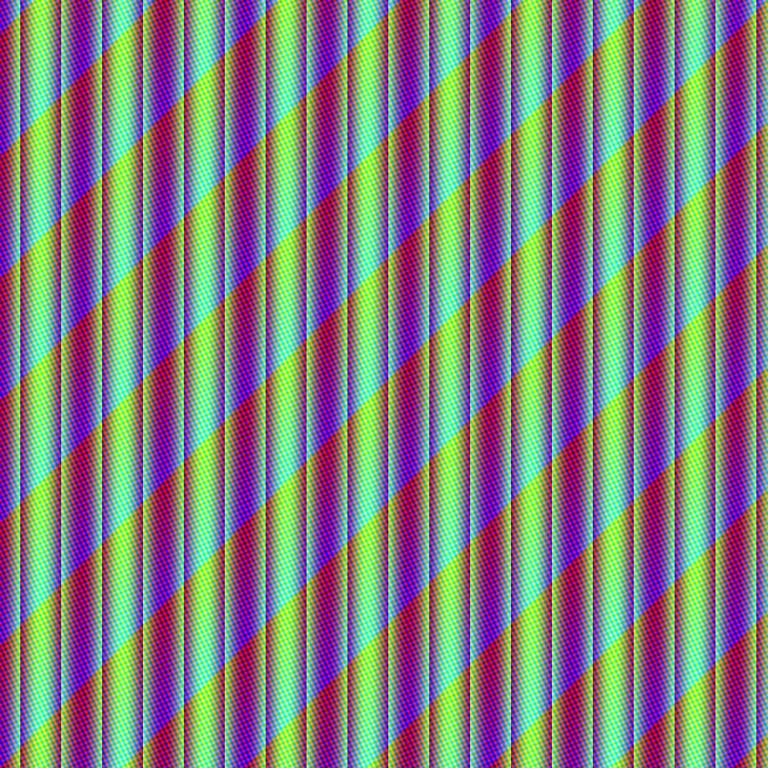
This pattern is drawn by a Shadertoy shader. Its source:

```glsl
// Iridescent fluted columns crossed by diagonal colour bands and a fine twill weave.

const float TAU = 6.2831853;
const float COLUMN_PAIRS = 9.39;            // green + violet pairs across
const float COLUMN_START = 0.0264;          // left seam of the first green column
const float BAND_COUNT = TAU;               // diagonal bands per canvas width
const vec2 WARP_FREQ = vec2(150.0, 75.0);   // steep threads
const vec2 WEFT_FREQ = vec2(-60.0, 150.0);  // shallow threads

// Wrapped sine: swells 0-1-0 on one column, dips 1-0-1 on the next.
float columnProfile(float x, float pairs, float start, float px) {
    float wave = sin(TAU * pairs * (x - start));
    float blur = 0.7 * TAU * pairs * px;
    return clamp(wave + 1.0 - smoothstep(-blur, blur, wave), 0.0, 1.0);
}

// Rising ramp whose reset is softened over about one pixel.
float sawtooth(float phase, float phasePerPixel) {
    float ramp = fract(phase);
    return ramp * (1.0 - smoothstep(1.0 - phasePerPixel, 1.0, ramp));
}

// Sine threads that fade out when they are too fine to resolve.
float threads(vec2 uv, vec2 freq, float px) {
    float finest = max(abs(freq.x), abs(freq.y)) * px;
    float visible = 1.0 - smoothstep(0.35, 0.6, finest);
    return visible * sin(TAU * dot(uv, freq));
}

void mainImage(out vec4 fragColor, in vec2 fragCoord) {
    vec2 uv = fragCoord / iResolution.xy;
    float px = 1.0 / min(iResolution.x, iResolution.y);

    // Large shapes
    float column = columnProfile(uv.x, COLUMN_PAIRS, COLUMN_START, px);
    float band = sawtooth((uv.x - uv.y) * BAND_COUNT, 1.5 * BAND_COUNT * px) - 0.5;

    // Woven texture
    float warp = threads(uv, WARP_FREQ, px);
    float weft = threads(uv, WEFT_FREQ, px);

    // Each layer drives its own colour channel
    float red = 0.5 - 0.2 * band + 0.34 * warp + 0.1 * weft;
    float blue = 0.5 + 0.55 * band - 0.2 * warp + 0.24 * weft;
    fragColor = vec4(clamp(vec3(red, column, blue), 0.0, 1.0), 1.0);
}
```
